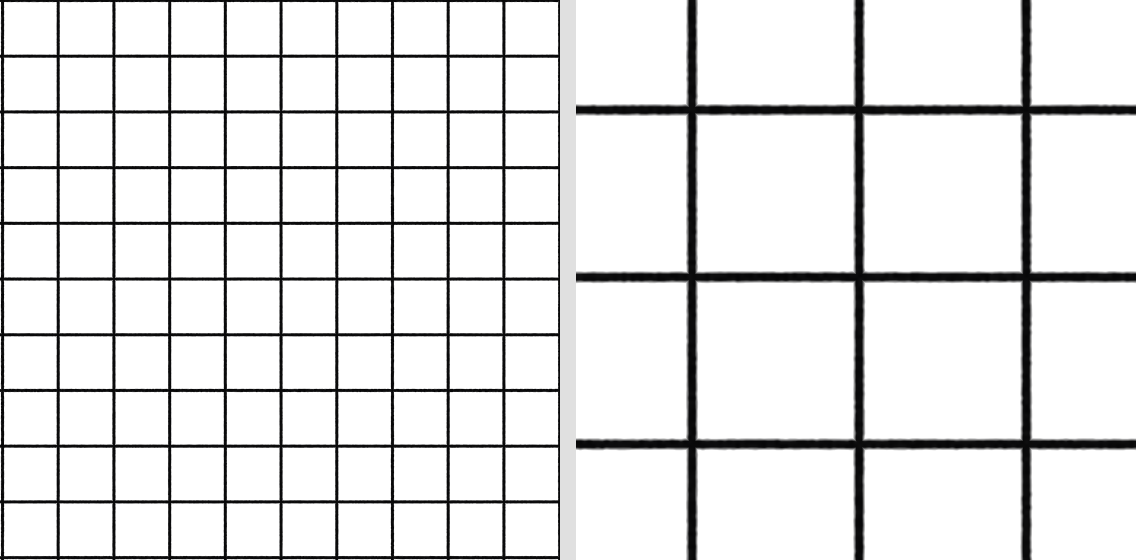
Left: the whole. Right: its middle third, enlarged.
Write a WebGL 2 fragment shader that draws this pattern.

```glsl
#version 300 es
precision highp float;
// Black square grid, ten cells across and down, on white with faintly speckled ink.

uniform vec2 u_resolution;
out vec4 outColor;

const vec3 PAPER = vec3(1.0);
const vec3 INK = vec3(0.04, 0.04, 0.043);
const vec2 GRID_ORIGIN = vec2(0.0045, 0.0043); // centre of the lower left crossing
const float CELL_SIZE = 0.09948;
const float LINE_WIDTH = 0.0054;
const float EDGE_SOFTNESS = 0.0020;
const float EDGE_WEAR = 0.0004;                // wobble of the line edges
const float INK_SPECKLE = 0.035;               // brightness variation in the ink
const float GRAIN_COUNT = 384.0;               // noise cells across the canvas

float hash(vec2 p) {
    vec3 q = fract(vec3(p.xyx) * 0.1031);
    q += dot(q, q.yzx + 33.33);
    return fract((q.x + q.y) * q.z);
}

float valueNoise(vec2 p) {
    vec2 cell = floor(p);
    vec2 f = fract(p);
    f = f * f * (3.0 - 2.0 * f);
    float low = mix(hash(cell), hash(cell + vec2(1.0, 0.0)), f.x);
    float high = mix(hash(cell + vec2(0.0, 1.0)), hash(cell + vec2(1.0)), f.x);
    return mix(low, high, f.y);
}

// Distance to the nearest vertical (x) and horizontal (y) grid line.
vec2 gridDistance(vec2 uv) {
    vec2 p = (uv - GRID_ORIGIN) / CELL_SIZE;
    return abs(fract(p + 0.5) - 0.5) * CELL_SIZE;
}

void main() {
    vec2 uv = gl_FragCoord.xy / u_resolution;
    float grain = valueNoise(uv * GRAIN_COUNT) - 0.5;

    // Line coverage, with a ramp at least one pixel wide
    vec2 d = gridDistance(uv) - 0.5 * LINE_WIDTH + grain * EDGE_WEAR;
    vec2 ramp = max(vec2(EDGE_SOFTNESS), 1.0 / u_resolution);
    vec2 coverage = clamp(0.5 - d / ramp, 0.0, 1.0);
    float line = max(coverage.x, coverage.y);

    // Speckled ink over paper
    vec3 ink = INK + grain * INK_SPECKLE;
    outColor = vec4(mix(PAPER, ink, line), 1.0);
}
```
